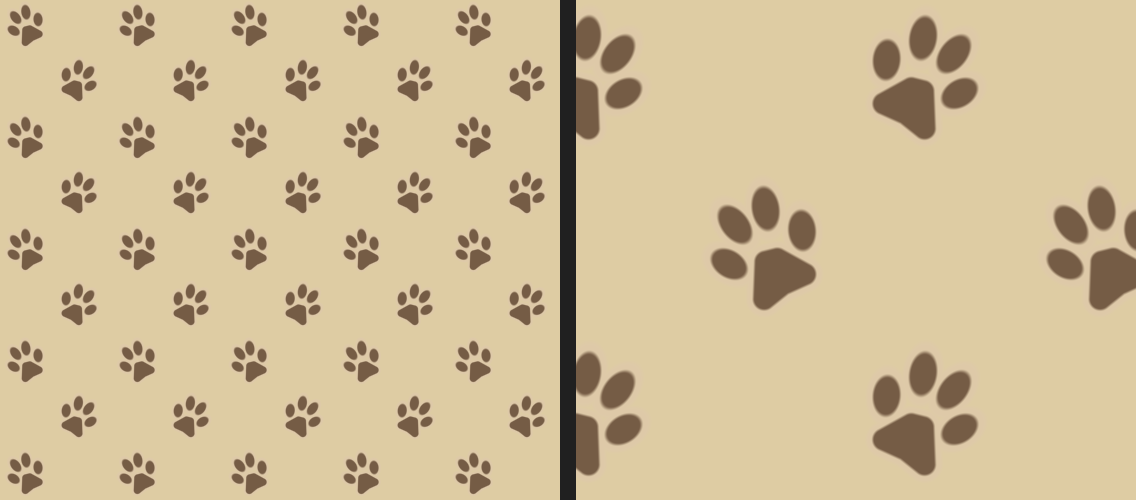
Left, the full canvas; right, a detail of the centre.
Give the GLSL for this pattern, as a WebGL 2 fragment shader.

```glsl
#version 300 es
precision highp float;
uniform vec2 u_resolution;
out vec4 fragColor;

// Ellipse whose long axis leans clockwise from vertical
float toe(vec2 p, vec2 center, vec2 radii, float lean) {
  p -= center;
  float c = cos(lean), s = sin(lean);
  vec2 q = vec2(c * p.x - s * p.y, s * p.x + c * p.y);
  return (length(q / radii) - 1.0) * radii.x;
}

// Rounded polygon with a slightly hollow lower side
float pad(vec2 p) {
  vec2 corners[5] = vec2[5](vec2(-2.8, -1.7), vec2(-0.9, -0.65),
    vec2(-0.1, -0.85), vec2(0.0, -3.4), vec2(-1.25, -2.4));
  float nearest = 1e5, side = 1.0;
  for (int i = 0; i < 5; i++) {
    vec2 a = corners[i], b = corners[(i + 4) % 5];
    vec2 e = b - a, w = p - a;
    vec2 gap = w - e * clamp(dot(w, e) / dot(e, e), 0.0, 1.0);
    nearest = min(nearest, dot(gap, gap));
    bvec3 crossing = bvec3(p.y >= a.y, p.y < b.y, e.x * w.y > e.y * w.x);
    if (all(crossing) || all(not(crossing))) side = -side;
  }
  return side * sqrt(nearest) - 0.75;
}

float paw(vec2 p) {
  float d = pad(p);
  d = min(d, toe(p, vec2(-2.6, 1.3), vec2(0.93, 1.38), 0.08));
  d = min(d, toe(p, vec2(-0.1, 2.8), vec2(0.93, 1.5), 0.15));
  d = min(d, toe(p, vec2(2.0, 1.7), vec2(0.92, 1.48), 0.66));
  return min(d, toe(p, vec2(2.4, -1.0), vec2(0.92, 1.33), 1.02));
}

// Position within a repeating tile, measured from the paw center
vec2 around(vec2 tile, vec2 center) {
  return (fract(tile - center + 0.5) - 0.5) * 23.04;
}

void main() {
  // Five square tiles across, anchored to the top edge
  vec2 tile = (gl_FragCoord.xy - vec2(0.0, u_resolution.y)) * 5.0 / u_resolution.x;
  float pixel = 115.2 / u_resolution.x;

  // Two mirrored paws per tile, in staggered rows
  vec2 leftPaw = around(tile, vec2(0.2266, -0.2305));
  vec2 rightPaw = around(tile, vec2(0.704, -0.7227));
  float d = min(paw(leftPaw * vec2(-1.0, 1.0)), paw(rightPaw));

  vec3 sand = vec3(0.87, 0.80, 0.64);
  vec3 paleRim = vec3(0.87, 0.79, 0.66);
  vec3 brown = vec3(0.46, 0.36, 0.27);

  // Faint rim around each print, then the print itself
  vec3 color = mix(paleRim, sand, smoothstep(0.3, 0.6, d));
  float edge = max(pixel * 0.8, 0.12);
  color = mix(brown, color, smoothstep(-edge, edge, d));
  fragColor = vec4(color, 1.0);
}
```
